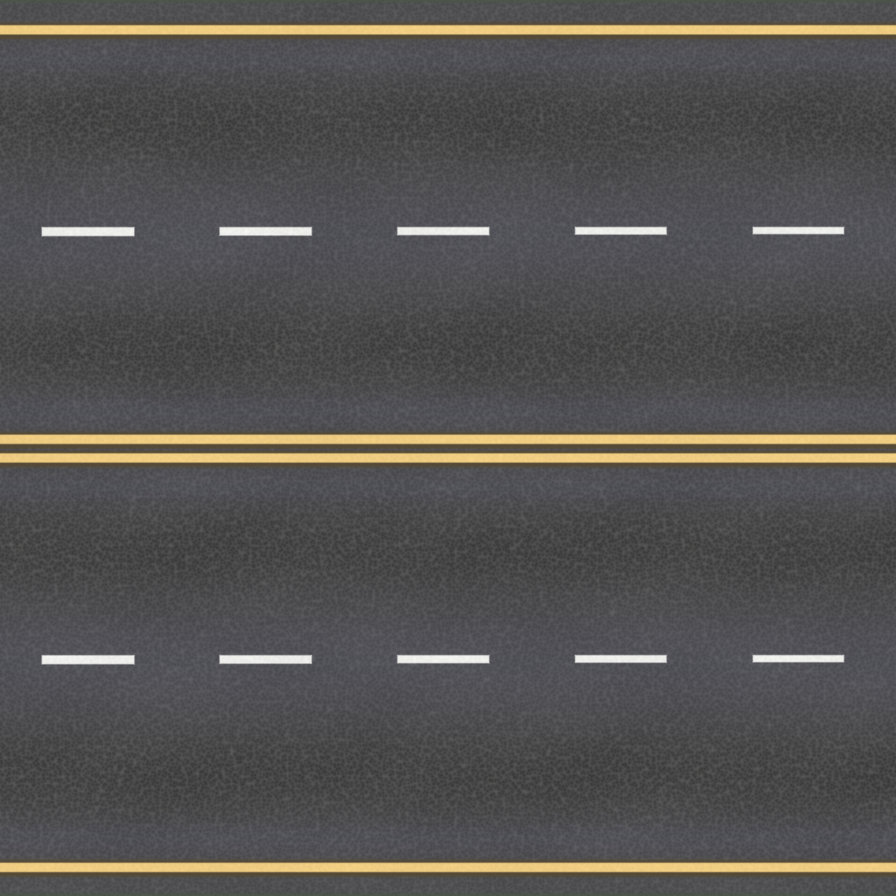
Reproduce this texture procedurally as a Shadertoy shader.

```glsl
#define ROADS 2
#define ROAD_PERIOD 0.4778
#define DASH_Y 0.2637
#define EDGE_SHIFT -0.0033
#define EDGE_OFFSET 0.2285
#define DASH_PERIOD 0.1982
#define DASH_START 0.0983
#define DASH_HALF vec2(0.0517, 0.0050)
#define LINE_HALF 0.0052
#define SOFTNESS 0.0013
#define GRAIN_CELLS 240.0
#define GRAIN_AMOUNT 0.085

const vec3 ASPHALT = vec3(0.318, 0.318, 0.328);
const vec3 TRACK   = vec3(0.278, 0.278, 0.276);
const vec3 BLUISH  = vec3(0.330, 0.330, 0.362);
const vec3 FRINGE  = vec3(0.335, 0.285, 0.190);
const vec3 YELLOW  = vec3(0.940, 0.805, 0.510);
const vec3 WHITE   = vec3(0.935, 0.935, 0.925);

vec2 hash2(vec2 p) {
    vec3 q = fract(p.xyx * vec3(0.1031, 0.1030, 0.0973));
    q += dot(q, q.yzx + 33.33);
    return fract((q.xx + q.yz) * q.zy);
}

// Distance to the nearest jittered point
float cellular(vec2 p) {
    vec2 cell = floor(p), f = fract(p);
    float nearest = 2.0;
    for (int y = -1; y <= 1; y++)
        for (int x = -1; x <= 1; x++) {
            vec2 o = vec2(x, y);
            nearest = min(nearest, length(o + hash2(cell + o) - f));
        }
    return nearest;
}

float bell(float d, float width) {
    return exp(-d * d / (width * width));
}

// Coverage of a shape from its signed distance
float cover(float d, float soft) {
    return 1.0 - smoothstep(-soft, soft, d);
}

float boxDistance(vec2 p, vec2 halfSize) {
    vec2 d = abs(p) - halfSize;
    return length(max(d, 0.0)) + min(max(d.x, d.y), 0.0);
}

// Slow mottling of the surface
float mottle(vec2 p) {
    return sin(p.x * 17.0 + 2.0 * sin(p.y * 23.0))
         + 0.6 * sin(p.x * 41.0 - p.y * 29.0 + sin(p.x * 13.0))
         + 0.4 * sin(p.y * 97.0 + 2.0 * sin(p.x * 31.0));
}

void mainImage(out vec4 fragColor, in vec2 fragCoord) {
    vec2 uv = fragCoord / iResolution.xy;
    float soft = max(SOFTNESS, 0.75 / iResolution.y);

    float track = 0.0, bluish = 0.0, fringe = 0.0, yellow = 0.0, white = 0.0;

    // Dashes are counted from the left and thin slightly to the right
    float index = clamp(round((uv.x - DASH_START) / DASH_PERIOD), 0.0, 4.0);
    float dashX = uv.x - DASH_START - index * DASH_PERIOD;
    vec2 dashHalf = DASH_HALF - vec2(0.0002, 0.00025) * index;

    for (int i = 0; i < ROADS; i++) {
        float y = uv.y - DASH_Y - ROAD_PERIOD * float(i);
        float across = abs(y - EDGE_SHIFT);
        float edge = y - EDGE_SHIFT - sign(y - EDGE_SHIFT) * EDGE_OFFSET;

        // Wheel tracks and paler bands along the road
        track += bell(across - 0.125, 0.052);
        bluish += 0.7 * bell(across, 0.055) + bell(across - 0.194, 0.016);

        // Painted edge lines with a brown rim, and the centre dashes
        fringe = max(fringe, cover(abs(edge + 0.0010) - 0.0093, 2.0 * soft));
        yellow = max(yellow, cover(abs(edge) - LINE_HALF, soft));
        white = max(white, cover(boxDistance(vec2(dashX, y - 0.0003 * index), dashHalf), soft));
    }

    // Asphalt with grain, coarser in the tracks
    vec3 color = mix(ASPHALT, BLUISH, min(bluish, 1.0));
    color = mix(color, TRACK, min(track, 1.0) * 0.9);
    float grain = cellular(uv * GRAIN_CELLS) - 0.48
                + 0.5 * (cellular(uv * GRAIN_CELLS * 0.53 + 19.0) - 0.48);
    color += grain * GRAIN_AMOUNT * (0.75 + 0.45 * track) + 0.0045 * mottle(uv);

    // Faint green tint on the outer borders
    float border = min(uv.y, 1.0 - uv.y);
    color = mix(color, vec3(0.29, 0.34, 0.26), 0.7 * bell(border, 0.003));

    // Paint
    color = mix(color, FRINGE, 0.85 * fringe);
    float wear = 1.0 + 0.04 * grain + 0.006 * mottle(uv);
    color = mix(color, YELLOW * wear, yellow);
    color = mix(color, WHITE * wear, white);
    fragColor = vec4(clamp(color, 0.0, 1.0), 1.0);
}
```
